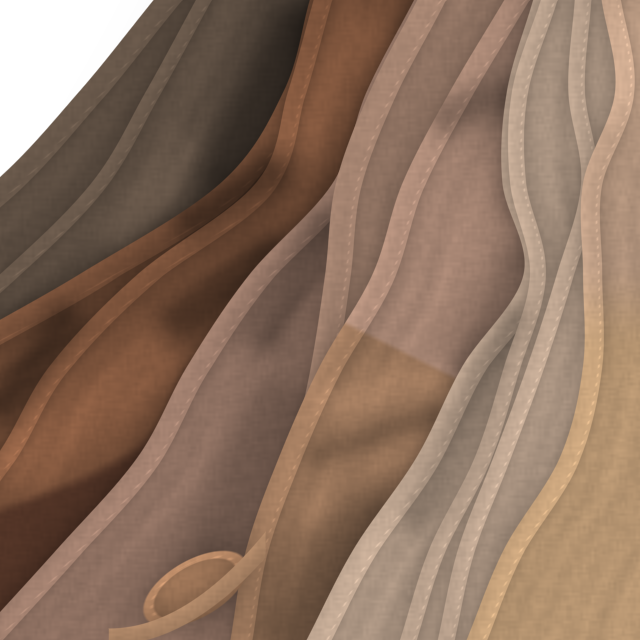
Write a WebGL 1 fragment shader that draws this texture.

```glsl
precision highp float;
// Overlapping sheer cloths in taupe, rust, rose and sand, fanned from left to right.
// Each cloth fills the right side of a spline edge, with a pale stitched hem, a cast
// shadow, soft light and dark folds, and a fine woven grain.
uniform vec2 u_resolution;

float hash(vec2 p) {
  return fract(sin(dot(p, vec2(127.1, 311.7))) * 43758.5);
}

float noise(vec2 p) {
  vec2 i = floor(p), f = fract(p);
  f = f * f * (3.0 - 2.0 * f);
  return mix(mix(hash(i), hash(i + vec2(1, 0)), f.x),
             mix(hash(i + vec2(0, 1)), hash(i + vec2(1, 1)), f.x), f.y);
}

// Catmull-Rom weights
vec4 weights(vec4 t) {
  t = abs(t);
  vec4 near = (1.5 * t - 2.5) * t * t + 1.0;
  vec4 far = ((2.5 - 0.5 * t) * t - 4.0) * t + 2.0;
  return mix(near, far, step(1.0, t)) * step(t, vec4(2.0));
}

// Edge x at height y, from eight knots spaced evenly upward
float edgeX(float y, vec4 lo, vec4 hi) {
  float t = y * 7.0;
  vec4 k = vec4(0, 1, 2, 3);
  vec2 ends = vec2(2.0 * lo.x - lo.y, 2.0 * hi.w - hi.z);
  return dot(lo, weights(t - k)) + dot(hi, weights(t - k - 4.0))
       + dot(ends, weights(t - vec4(-1, 8, 8, 8)).xy);
}

// Approximate signed distance, positive to the right of the edge
float side(vec2 p, vec4 lo, vec4 hi) {
  float x = edgeX(p.y, lo, hi);
  float slope = (edgeX(p.y + 0.004, lo, hi) - x) / 0.004;
  return (p.x - x) / sqrt(1.0 + slope * slope);
}

float cover(float d) {
  float aa = 0.8 / min(u_resolution.x, u_resolution.y);
  return smoothstep(-aa, aa, d);
}

// Brighten or darken softly around the segment ends.xy to ends.zw
void fold(inout vec3 c, vec2 p, vec4 ends, float width, float gain) {
  vec2 a = p - ends.xy, b = ends.zw - ends.xy;
  float d = length(a - b * clamp(dot(a, b) / dot(b, b), 0.0, 1.0)) / width;
  c *= 1.0 + gain * exp(-d * d);
}

void drape(inout vec3 c, vec2 p, float d, vec3 cloth, float hem, float shade) {
  c *= 1.0 - shade * exp(min(d, 0.0) * 45.0);
  cloth *= 0.95 + 0.1 * noise(vec2(d * 48.0, p.y * 4.0 + hem * 90.0));
  float inHem = cover(hem - d);
  cloth *= 1.0 + 0.11 * inHem - 0.13 * (1.0 - inHem) * exp(-max(d - hem, 0.0) * 90.0);
  float dash = smoothstep(0.2, 0.45, abs(fract((p.y - p.x * 0.5) * 75.0) - 0.5));
  cloth *= 1.0 + 0.13 * dash * exp(-pow(abs(d - hem * 0.82) / 0.0017, 2.0));
  c = mix(c, cloth, cover(d));
}

void main() {
  vec2 p = gl_FragCoord.xy / u_resolution;
  vec3 c = vec3(1.0);

  // Taupe cloth
  vec3 taupe = vec3(0.38, 0.32, 0.27);
  fold(taupe, p, vec4(0.45, 0.96, 0.35, 0.73), 0.055, -0.42);
  fold(taupe, p, vec4(0.29, 0.76, 0.19, 0.63), 0.03, 0.15);
  drape(c, p, side(p, vec4(-1.0, -0.8, -0.6, -0.4), vec4(-0.2, -0.01, 0.124, 0.24)), taupe, 0.035, 0.0);
  drape(c, p, side(p, vec4(-0.7, -0.5, -0.35, -0.17), vec4(0.0, 0.143, 0.228, 0.306)), taupe, 0.022, 0.2);

  // Rust cloth, its second hem and the deep hollow below
  vec3 rust = vec3(0.44, 0.295, 0.21);
  fold(rust, p, vec4(0.57, 0.93, 0.48, 0.8), 0.06, 0.24);
  fold(rust, p, vec4(0.42, 0.73, 0.3, 0.66), 0.035, -0.35);
  fold(rust, p, vec4(0.0, 0.37, 0.1, 0.5), 0.03, -0.35);
  fold(rust, p, vec4(0.04, 0.28, 0.25, 0.43), 0.06, 0.25);
  fold(rust, p, vec4(0.28, 0.5, 0.42, 0.6), 0.035, -0.33);
  drape(c, p, side(p, vec4(-0.7, -0.5, -0.3, -0.12), vec4(0.124, 0.345, 0.443, 0.484)), rust, 0.035, 0.3);
  drape(c, p, side(p, vec4(-0.3, -0.13, -0.007, 0.078), vec4(0.215, 0.4, 0.45, 0.49)), rust, 0.028, 0.3);
  float hollow = side(p, vec4(-0.5, -0.16, 0.195, 0.297), vec4(0.436, 0.6, 0.75, 0.9));
  c = mix(c, vec3(0.3, 0.19, 0.14) * (1.15 - 0.4 * p.y), smoothstep(-0.012, 0.012, hollow));

  // Rose cloth and the narrow panel folded over it
  vec3 rose = vec3(0.57, 0.45, 0.39);
  fold(rose, p, vec4(0.51, 0.64, 0.42, 0.48), 0.04, -0.3);
  fold(rose, p, vec4(0.43, 0.37, 0.32, 0.13), 0.05, -0.2);
  fold(rose, p, vec4(0.68, 0.94, 0.57, 0.72), 0.06, 0.14);
  drape(c, p, side(p, vec4(-0.04, 0.09, 0.215, 0.293), vec4(0.39, 0.52, 0.573, 0.647)), rose, 0.033, 0.25);
  drape(c, p, side(p, vec4(0.4, 0.43, 0.456, 0.486), vec4(0.508, 0.525, 0.578, 0.652)),
        vec3(0.6, 0.48, 0.41), 0.04, 0.16);

  // Pink panel above a crease, peach folds below it
  float crease = p.y - 0.485 + 0.5 * (p.x - 0.56);
  vec3 peach = mix(vec3(0.59, 0.45, 0.345), vec3(0.65, 0.52, 0.45), smoothstep(-0.006, 0.006, crease));
  fold(peach, p, vec4(0.78, 0.85, 0.7, 0.82), 0.035, -0.25);
  fold(peach, p, vec4(0.8, 0.59, 0.73, 0.44), 0.035, -0.2);
  fold(peach, p, vec4(0.52, 0.37, 0.67, 0.41), 0.03, 0.12);
  fold(peach, p, vec4(0.5, 0.29, 0.67, 0.35), 0.022, -0.18);
  fold(peach, p, vec4(0.64, 0.3, 0.49, 0.2), 0.03, 0.1);
  fold(peach, p, vec4(0.58, 0.19, 0.45, 0.02), 0.06, -0.25);
  drape(c, p, side(p, vec4(0.36, 0.385, 0.436, 0.5), vec4(0.582, 0.629, 0.703, 0.788)), peach, 0.034, 0.2);

  // Curled tail of the peach hem
  vec2 q = mat2(0.87, -0.5, 0.5, 0.87) * (p - vec2(0.305, 0.08));
  float tail = 0.04 * (1.0 - length(q / vec2(0.09, 0.045)));
  drape(c, p, tail, vec3(0.58, 0.43, 0.32) * (1.0 + 5.0 * q.y), 0.008, 0.2);
  float bend = max(p.x - 0.17, 0.0);
  float ribbon = (p.y - 0.005 - 2.4 * bend * bend) / sqrt(1.0 + 23.0 * bend * bend);
  float band = min(0.013 - abs(ribbon), min(p.x - 0.17, 0.415 - p.x));
  c = mix(c, vec3(0.66, 0.51, 0.39) * (1.0 + 5.0 * ribbon), cover(band));

  // Pale sand cloth in three layers
  vec3 sand = vec3(0.69, 0.6, 0.525);
  fold(sand, p, vec4(0.8, 0.5, 0.65, 0.2), 0.03, -0.18);
  drape(c, p, side(p, vec4(0.479, 0.553, 0.651, 0.723), vec4(0.818, 0.785, 0.792, 0.833)), sand, 0.035, 0.22);
  drape(c, p, side(p, vec4(0.625, 0.671, 0.742, 0.788), vec4(0.828, 0.797, 0.8, 0.845)), sand, 0.025, 0.16);
  drape(c, p, side(p, vec4(0.684, 0.716, 0.771, 0.824), vec4(0.87, 0.908, 0.888, 0.898)), sand, 0.026, 0.16);

  // Warm cloth at the right
  vec3 warm = mix(vec3(0.71, 0.58, 0.44), vec3(0.7, 0.58, 0.49), smoothstep(0.45, 0.6, p.y));
  fold(warm, p, vec4(0.99, 0.95, 0.97, 0.85), 0.04, 0.1);
  drape(c, p, side(p, vec4(0.729, 0.788, 0.875, 0.911), vec4(0.911, 0.911, 0.961, 0.94)), warm, 0.03, 0.18);

  // Woven grain, kept off the white ground
  float grain = noise(p * vec2(230, 80)) + noise(p * vec2(70, 250)) - 1.0;
  c *= 1.0 + 0.05 * grain * step(c.r, 0.98);
  gl_FragColor = vec4(c, 1.0);
}
```
